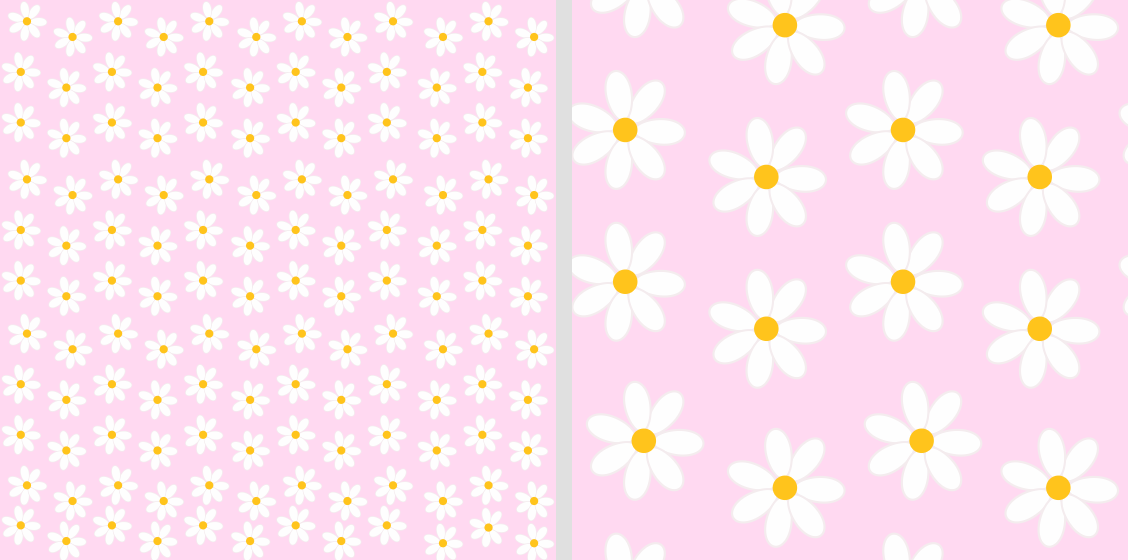
Left, the full canvas; right, a detail of the centre.
Give the GLSL for this pattern, as a Shadertoy shader.

```glsl
// Seven-petal white daisies with golden centres on a pale pink ground.
// Twelve staggered columns by eleven rows, with slightly uneven spacing;
// each petal is an egg-shaped distance field with a faint grey rim.

const float CANVAS_HEIGHT = 768.0;      // layout units down the canvas
const int COLUMNS = 12;
const int ROWS = 11;
const vec2 FIRST_FLOWER = vec2(37.0, 29.2);
const float COLUMN_STEP = 62.5;
const float ROW_STEP = 69.4;
const float ODD_COLUMN_DROP = 21.5;
const float ROW_SHIFT = 8.5;            // leftward shift of two rows in three
const float GROUP_TOP[4] = float[4](0.0, 216.8, 428.3, 636.4);

const float FLOWER_RADIUS = 30.0;
const float CENTRE_RADIUS = 5.6;
const float PETAL_MIDDLE = 15.8;
const vec2 PETAL_SIZE = vec2(12.0, 6.3);
const float PETAL_FLARE = 0.12;
const float RIM_WIDTH = 1.0;
const float PETAL_ANGLE[7] = float[7](-3.0, 53.0, 100.0, 161.0, 210.0, 260.0, 307.0);

const vec3 PINK = vec3(1.0, 0.85, 0.945);
const vec3 WHITE = vec3(0.998);
const vec3 RIM = vec3(0.955, 0.925, 0.935);
const vec3 GOLD = vec3(1.0, 0.77, 0.11);

float coverage(float dist, float pixel) {
    return clamp(0.5 - dist / pixel, 0.0, 1.0);
}

// Approximate distance to an ellipse that widens towards its outer tip.
float petalDistance(vec2 p) {
    p.x -= PETAL_MIDDLE;
    float flare = 1.0 + PETAL_FLARE * clamp(p.x / PETAL_SIZE.x, -1.0, 1.0);
    vec2 size = vec2(PETAL_SIZE.x, PETAL_SIZE.y * flare);
    float k = length(p / size);
    float slope = length(p / (size * size));
    return k * (k - 1.0) / max(slope, 1e-4);
}

vec3 drawFlower(vec3 color, vec2 p, float pixel) {
    for (int i = 0; i < 7; i++) {
        float a = radians(PETAL_ANGLE[i]);
        vec2 axis = vec2(cos(a), sin(a));
        vec2 q = vec2(dot(p, axis), dot(p, vec2(-axis.y, axis.x)));
        float d = petalDistance(q);
        color = mix(color, RIM, coverage(d, pixel));
        color = mix(color, WHITE, coverage(d + RIM_WIDTH, pixel));
    }
    return mix(color, GOLD, coverage(length(p) - CENTRE_RADIUS, pixel));
}

// Flower position, measured from the top left.
vec2 flowerPosition(int column, int row) {
    int group = row / 3;
    int rowInGroup = row % 3;
    vec2 pos = FIRST_FLOWER + vec2(float(column) * COLUMN_STEP,
                                   GROUP_TOP[group] + float(rowInGroup) * ROW_STEP);

    // Wider gaps before the sixth and tenth columns.
    if (column >= 5) pos.x += 2.0;
    if (column >= 9) pos.x += 6.0;
    if (column % 2 == 1) pos.y += ODD_COLUMN_DROP;

    // The bottom row sits closer, and its last three flowers are unshifted.
    bool lastRow = row == ROWS - 1;
    bool cornerFlowers = lastRow && column >= 9;
    if (rowInGroup > 0 && !cornerFlowers) pos.x -= ROW_SHIFT;
    if (lastRow) pos.y -= cornerFlowers ? 11.5 : 14.5;
    return pos;
}

void mainImage(out vec4 fragColor, in vec2 fragCoord) {
    float pixel = CANVAS_HEIGHT / iResolution.y;
    vec2 p = vec2(fragCoord.x, iResolution.y - fragCoord.y) * pixel;
    vec3 color = PINK;

    // Only the three nearest columns can reach this point.
    int nearest = int(floor((p.x - FIRST_FLOWER.x) / COLUMN_STEP + 0.5));
    int first = max(nearest - 1, 0);
    int last = min(nearest + 1, COLUMNS - 1);

    for (int row = 0; row < ROWS; row++) {
        for (int column = first; column <= last; column++) {
            vec2 local = p - flowerPosition(column, row);
            local.y = -local.y;
            if (length(local) < FLOWER_RADIUS + pixel) {
                color = drawFlower(color, local, pixel);
            }
        }
    }
    fragColor = vec4(color, 1.0);
}
```
